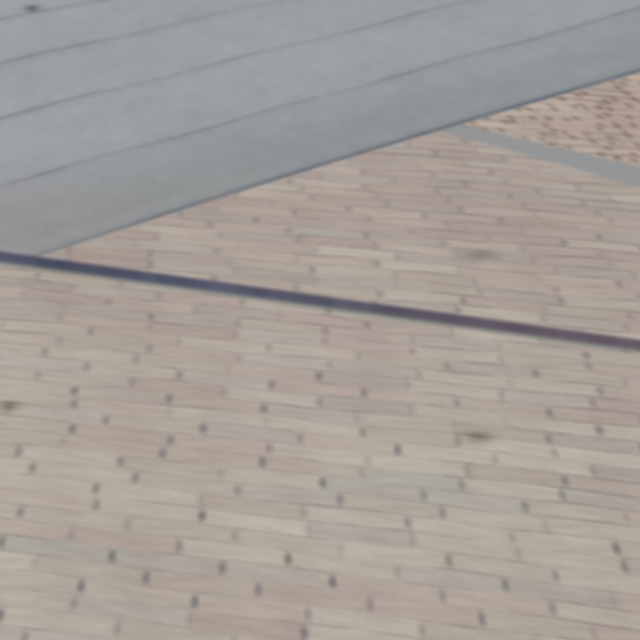
Reproduce this texture procedurally as a Shadertoy shader.

```glsl
// A plaza seen at an angle: grey stone slabs above, long worn bricks below,
// parted by a dark drainage slot. Bricks are rows in a perspective grid with
// hashed tints; layered sines and cellular noise add wear. A box blur softens all.

const float HORIZON = 1.93;       // height at which brick rows would converge
const float ROW_SCALE = 120.0;    // row density
const float BRICK_LENGTH = 0.187; // at the bottom of the canvas
const float BLUR = 0.0017;        // spacing of the softening samples
const float SLOT_HALF = 0.0078;
const vec3 BRICK_ROSE = vec3(0.668, 0.610, 0.580);
const vec3 BRICK_SAND = vec3(0.722, 0.700, 0.645);
const vec3 BRICK_GREY = vec3(0.635, 0.620, 0.605);
const vec3 JOINT = vec3(0.42, 0.41, 0.42);
const vec3 SLAB_LIGHT = vec3(0.618, 0.628, 0.640);
const vec3 SLAB_SHADE = vec3(0.562, 0.567, 0.570);
const vec3 SLOT_BLUE = vec3(0.30, 0.31, 0.39);
const vec3 SLOT_PLUM = vec3(0.37, 0.33, 0.38);

float hash(vec2 p) {
    vec3 q = fract(vec3(p.xyx) * 0.1031);
    q += dot(q, q.yzx + 33.33);
    return fract((q.x + q.y) * q.z);
}

// Distance to the nearest scattered cell point
float cellular(vec2 p) {
    vec2 cell = floor(p), f = fract(p);
    float nearest = 2.0;
    for (int j = -1; j <= 1; j++)
    for (int i = -1; i <= 1; i++) {
        vec2 o = vec2(i, j);
        vec2 site = o + vec2(hash(cell + o), hash(cell + o + 57.0));
        nearest = min(nearest, length(site - f));
    }
    return nearest;
}

// Smooth mottling in about -1..1
float waves(vec2 p) {
    float sum = 0.0, gain = 0.5;
    for (int i = 0; i < 4; i++) {
        sum += gain * sin(p.x + 1.7 * sin(p.y)) * cos(p.y - 1.3 * sin(p.x * 0.7));
        p = mat2(1.5, 1.1, -1.1, 1.5) * p + 2.3;
        gain *= 0.6;
    }
    return sum;
}

float band(float d, float halfWidth, float soft) {
    return 1.0 - smoothstep(halfWidth - soft, halfWidth + soft, abs(d));
}

float smudge(vec2 p, vec2 center, vec2 size) {
    vec2 q = (p - center) / size;
    return exp(-dot(q, q));
}

vec3 bricks(vec2 p) {
    float y = p.y + p.x * (0.125 - 0.08 * p.y) + 0.0014 * sin(p.x * 19.0 + p.y * 31.0);
    float depth = HORIZON - y;
    float row = ROW_SCALE / depth;
    float rowId = floor(row);
    float rowHeight = depth * depth / ROW_SCALE;
    float brickLength = BRICK_LENGTH * depth / HORIZON;
    float column = (p.x - 0.5) / brickLength + rowId * 0.34 + 0.5 * hash(vec2(rowId, 3.0));
    vec2 id = vec2(floor(column), rowId);
    vec2 f = fract(vec2(column, row));
    float near = 1.0 - smoothstep(0.15, 0.75, p.y);

    // Tint of each brick, with broad patches of rose and sand
    float tone = hash(id + 11.0), kind = hash(id + 41.0);
    float patches = waves(p * vec2(5.0, 8.0) + 1.0);
    vec3 color = mix(BRICK_ROSE, BRICK_SAND,
        clamp(0.30 + 0.27 * near + 0.6 * (tone - 0.5) + 0.33 * patches, 0.0, 1.0));
    color = mix(color, BRICK_GREY, 0.5 * smoothstep(0.6, 1.0, kind));
    // Streaks along the bricks
    color += 0.034 * waves(vec2(p.x * 30.0, row * 4.2)) + 0.03 * (hash(id + 7.0) - 0.5);

    // Joints that fade in and out along each row, dark pockets at the brick ends
    float rowEdge = min(f.y, 1.0 - f.y) * rowHeight;
    float worn = smoothstep(-0.15, 0.65, waves(vec2(p.x * 17.0, floor(row + 0.5) * 2.7)));
    color = mix(color, JOINT, (0.13 + 0.52 * worn) * band(rowEdge, 0.0007, 0.0019));
    float endEdge = min(f.x, 1.0 - f.x) * brickLength;
    float endId = floor(column + 0.5);
    float pocket = hash(vec2(endId, rowId) + 83.0);
    float middle = smoothstep(-0.1, 0.45, f.y) * smoothstep(1.1, 0.55, f.y);
    float pocketAmount = (0.15 + 0.62 * pocket) * mix(0.45, 1.0, near);
    color = mix(color, JOINT, pocketAmount * middle * band(endEdge, 0.0055, 0.0055));
    return color;
}

vec3 slabs(vec2 p, float edge) {
    float firstJoint = p.y - (0.711 + 0.273 * p.x);
    float light = smoothstep(-0.11, 0.06, firstJoint + 0.03 * p.x);
    vec3 color = mix(SLAB_SHADE, SLAB_LIGHT, light);
    color += vec3(-0.024, -0.010, -0.006) * p.x;
    color += 0.016 * waves(p * vec2(9.0, 17.0)) + 0.014 * waves(p * vec2(45.0, 80.0));
    color += 0.012 * (cellular(p * 65.0) - 0.5);
    // Joints draw closer and flatter with distance
    for (int i = 1; i <= 4; i++) {
        float k = float(i);
        float level = 0.579 + 0.66 * (1.0 - pow(0.8, k));
        float slope = 0.308 - 0.035 * k + 0.0025 * k * k;
        float d = p.y - level - slope * p.x + 0.0015 * sin(p.x * 23.0 + k);
        float wear = clamp(0.68 + 0.5 * waves(vec2(p.x * 13.0, k * 2.1)), 0.15, 1.0);
        color -= wear * (0.085 * band(d, 0.0018, 0.0034) + 0.03 * band(d + 0.003, 0.004, 0.008));
    }
    // Pale kerb and its shaded lip
    color += 0.016 * band(edge - 0.020, 0.007, 0.010);
    float lip = 0.07 + 0.13 * smoothstep(0.12, 0.32, p.x) * (0.65 + 0.5 * waves(vec2(p.x * 18.0, 2.0)));
    color -= lip * vec3(1.1, 1.0, 0.8) * band(edge - 0.003, 0.002, 0.0055);
    return color - 0.22 * smudge(p, vec2(0.05, 0.987), vec2(0.012, 0.005));
}

vec3 scene(vec2 p) {
    float edge = p.y - (0.579 + 0.308 * p.x + 0.006 * sin(3.14 * p.x));
    float slot = p.y - (0.599 - 0.138 * p.x);
    float strip = p.y - (0.794 - 0.26 * (p.x - 0.729));
    vec3 color = bricks(p);
    // Rough paving beyond the grey strip
    float rough = smoothstep(0.0, 0.01, strip) * smoothstep(0.66, 0.72, p.x);
    float chips = cellular(vec2(p.x * 34.0, (p.y + 0.25 * p.x) * 85.0));
    color += rough * (vec3(0.015, 0.0, -0.01) + 0.12 * (smoothstep(0.0, 0.45, chips) - 0.85));
    float stripMask = band(strip, 0.009 + 0.022 * (p.x - 0.69), 0.005) * smoothstep(0.67, 0.72, p.x);
    color = mix(color, vec3(0.570, 0.582, 0.590), 0.9 * stripMask);
    // Isolated stains
    float stain = smudge(p, vec2(0.748, 0.317), vec2(0.025, 0.010))
        + smudge(p, vec2(0.013, 0.365), vec2(0.017, 0.008))
        + 0.7 * smudge(p, vec2(0.752, 0.602), vec2(0.027, 0.007));
    color -= 0.17 * stain;
    color = mix(color, slabs(p, edge), smoothstep(-0.003, 0.003, edge) * step(0.0, slot));
    // Drainage slot with a greenish lower rim
    color = mix(color, vec3(0.46, 0.48, 0.46), 0.7 * band(slot + 0.008, 0.005, 0.005));
    vec3 slotColor = mix(SLOT_BLUE, SLOT_PLUM, smoothstep(0.3, 0.9, p.x));
    slotColor += 0.045 * waves(vec2(p.x * 35.0, 1.0)) - 3.0 * slot * vec3(0.2, 0.8, 0.4);
    return mix(color, slotColor, 0.95 * band(slot, SLOT_HALF, 0.0045));
}

void mainImage(out vec4 fragColor, in vec2 fragCoord) {
    vec2 p = fragCoord / iResolution.xy;
    vec3 color = vec3(0.0);
    for (int j = -1; j <= 1; j++)
    for (int i = -1; i <= 1; i++) color += scene(p + BLUR * vec2(i, j));
    fragColor = vec4(clamp(color / 9.0, 0.0, 1.0), 1.0);
}
```
